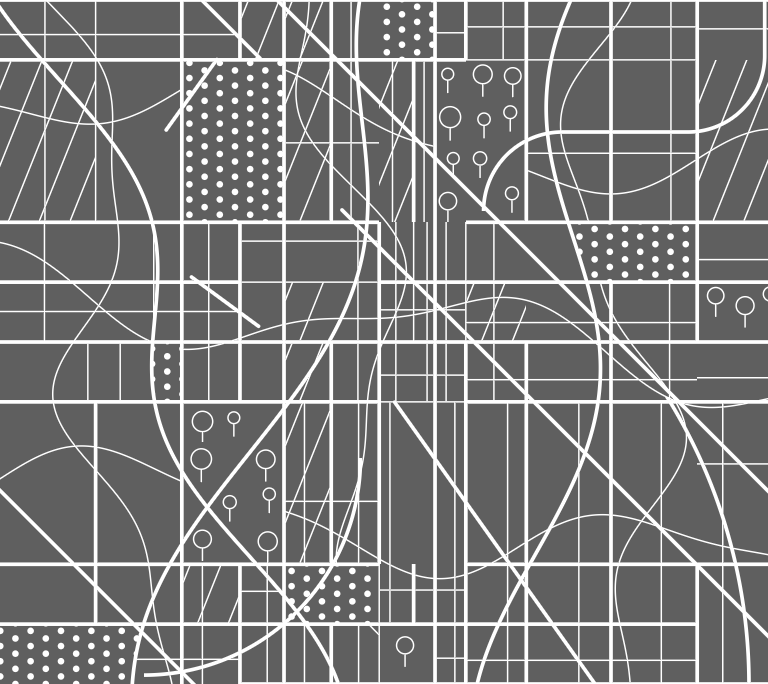
This pattern is drawn by a Shadertoy shader. Its source:

```glsl
const vec3 GROUND = vec3(0.373);
const vec3 PAINT = vec3(1.0);
const float WIDE = 0.0027;    // half width of a street
const float FINE = 0.00108;   // half width of a lane
const vec2 STEP = vec2(0.087, 0.125);

float hash(vec2 id, float seed) {
    return fract(sin(dot(id, vec2(127.1, 311.7)) + seed * 74.7) * 43758.55);
}

// Coverage of a shape of given half width at distance d
float ink(float d, float halfWidth) {
    return clamp(0.5 + (halfWidth - d) * iResolution.y, 0.0, 1.0);
}

float segment(vec2 p, vec2 a, vec2 b) {
    vec2 ab = b - a;
    return length(p - a - ab * clamp(dot(p - a, ab) / dot(ab, ab), 0.0, 1.0));
}

// Quarter circle in the quadrant given by the signs of dir
float arc(vec2 p, vec2 center, float radius, vec2 dir) {
    vec2 q = (p - center) * dir;
    return min(q.x, q.y) < 0.0 ? 1.0 : abs(length(q) - radius);
}

// Signed distance to a layered sine that runs along y
float winding(vec2 p, float base, float lean, float amp, float freq, float phase, float ripple) {
    float a = freq * p.y + phase;
    float x = base + lean * (p.y - 0.5) + amp * (sin(a) + ripple * sin(2.1 * a + phase));
    float slope = lean + amp * freq * (cos(a) + 2.1 * ripple * cos(2.1 * a + phase));
    return (p.x - x) / sqrt(1.0 + slope * slope);
}

float descending(vec2 p, float offset) {
    return abs(p.x + p.y - offset) * 0.7071;
}

// x: distance to the nearest free road, y: side parity of the avenues
vec2 roads(vec2 p) {
    float west = winding(p, 0.24, -0.4, 0.055, 9.0, -4.81, 0.0);
    float middle = winding(p, 0.42, 0.34, 0.07, 6.5, -2.2, 0.0);
    float east = winding(p, 0.82, 0.12, 0.065, 6.8, -1.29, 0.0);
    float d = min(abs(west), min(abs(middle), abs(east)));
    // Straight diagonals
    d = min(d, min(descending(p, 0.283), descending(p, 1.405)));
    d = min(d, segment(p, vec2(0.5, 0.693), vec2(1.15, 0.043)));
    d = min(d, segment(p, vec2(0.577, 0.412), vec2(0.87, 0.0)));
    d = min(d, segment(p, vec2(0.317, 0.913), vec2(0.243, 0.81)));
    d = min(d, segment(p, vec2(0.28, 0.595), vec2(0.378, 0.523)));
    d = min(d, segment(p, vec2(0.295, 1.0), vec2(0.38, 0.915)));
    // Rounded bends
    d = min(d, segment(p, vec2(0.822, 0.807), vec2(1.006, 0.807)));
    d = min(d, arc(p, vec2(1.006, 0.919), 0.112, vec2(1.0, -1.0)));
    d = min(d, segment(p, vec2(1.118, 0.919), vec2(1.118, 1.0)));
    d = min(d, arc(p, vec2(0.822, 0.692), 0.115, vec2(-1.0, 1.0)));
    d = min(d, arc(p, vec2(0.21, 0.33), 0.317, vec2(1.0, -1.0)));
    if (p.y < 0.42) d = min(d, arc(p, vec2(0.3, 0.0), 0.795, vec2(1.0)));
    return vec2(d, sign(west * middle * east));
}

// Thin paths that wander both ways across the plan
float paths(vec2 p) {
    float d = 1.0;
    for (float k = 0.0; k < 3.0; k++) {
        d = min(d, abs(winding(p, 0.15 + 0.38 * k, -0.1, 0.06, 9.0, 1.7 * k + 1.0, 0.35)));
        d = min(d, abs(winding(p.yx, 0.24 + 0.29 * k, -0.12, 0.055, 8.0, 2.3 * k, 0.35)));
    }
    return d;
}

// Unevenly spaced street positions, closer together in the middle
vec2 edge(vec2 i) {
    vec2 slow = vec2(1.04, 0.424) * sin(vec2(0.4833, 1.5708) * i - vec2(0.0, 3.927));
    vec2 quick = vec2(0.21, 0.15) * sin(vec2(1.2566, 3.1416) * i - vec2(0.628, 7.854));
    return STEP * (i + slow + quick - vec2(0.0, 0.15));
}

vec2 blockOf(vec2 p) {
    vec2 block = vec2(-1.0);
    for (float k = 0.0; k < 15.0; k++) block += step(edge(vec2(k)), p);
    return block;
}

// Streets are wide, fine or missing
float street(float d, vec2 id, float seed) {
    float h = hash(id, seed);
    return ink(abs(d), h < 0.1 ? -1.0 : h < 0.22 ? FINE : WIDE);
}

float streets(vec2 p, vec2 block, vec2 id) {
    vec2 d = p - edge(id);
    return max(street(d.x, vec2(id.x, floor(block.y / 2.0)), 1.0),
               street(d.y, vec2(floor(block.x / 3.0), id.y), 2.0));
}

// Lanes that split blocks, some of them slanted
float lanes(vec2 q, vec2 size, vec2 block) {
    vec2 column = vec2(block.x, floor(block.y / 3.0));
    vec2 row = vec2(floor(block.x / 3.0), block.y);
    float d = 1.0;
    if (hash(column, 3.0) < 0.5) d = abs(q.x - size.x * mix(0.3, 0.7, hash(column, 4.0)));
    if (hash(row, 5.0) < 0.5) d = min(d, abs(q.y - size.y * mix(0.3, 0.7, hash(row, 6.0))));
    if (hash(block, 7.0) > 0.9) {
        float t = (q.x - 0.4 * q.y) / 0.045;
        d = min(d, abs(fract(t) - 0.5) * 0.045 / length(vec2(1.0, 0.4)));
    }
    return ink(d, FINE);
}

float dots(vec2 q) {
    q /= 0.0222;
    q.y += 0.5 * mod(floor(q.x), 2.0);
    return ink(length(fract(q) - 0.5) * 0.0222, 0.0048);
}

// Round trees on stems, kept clear of the roads
float trees(vec2 q, vec2 size, vec2 corner) {
    vec2 cell = size / floor(size / vec2(0.044, 0.05));
    vec2 i = floor(q / cell), id = i + floor(corner * 90.0);
    float radius = mix(0.0085, 0.0155, hash(id, 9.0));
    vec2 jitter = vec2(hash(id, 10.0), hash(id, 11.0)) - 0.5;
    vec2 center = (i + vec2(0.5, 0.62)) * cell + jitter * vec2(0.012, cell.y - 0.045);
    if (roads(corner + center).x < radius + 0.006) return 0.0;
    vec2 foot = center - vec2(0.0, radius);
    float stem = segment(q, foot, foot - vec2(0.0, 0.018));
    return ink(min(abs(length(q - center) - radius), stem), FINE);
}

void mainImage(out vec4 fragColor, in vec2 fragCoord) {
    vec2 p = fragCoord / iResolution.y;
    vec2 block = blockOf(p), road = roads(p);

    // Parks join two neighbouring blocks
    float pair = floor(block.x / 2.0), kind = mod(pair + block.y, 7.0);
    float odd = mod(block.y, 2.0);
    bool grove = kind == 3.0 && odd == 0.0;
    bool dotted = (kind == 3.0 && odd == 1.0) || (kind == 0.0 && mod(block.y, 6.0) == 0.0);
    vec2 low = block, high = block + 1.0;
    if (grove || dotted) { low.x = pair * 2.0; high.x = low.x + 2.0; }
    vec2 corner = edge(low), size = edge(high) - corner, q = p - corner;

    float cover = max(streets(p, block, low), streets(p, block, high));
    cover = max(cover, ink(road.x, WIDE));
    bool inside = size.x < 0.16 || road.y * (2.0 * odd - 1.0) > 0.0;
    if (grove) cover = max(cover, trees(q, size, corner));
    else if (dotted && inside) cover = max(cover, dots(q));
    else cover = max(cover, max(lanes(q, size, block), ink(paths(p), FINE)));
    fragColor = vec4(mix(GROUND, PAINT, cover), 1.0);
}
```
